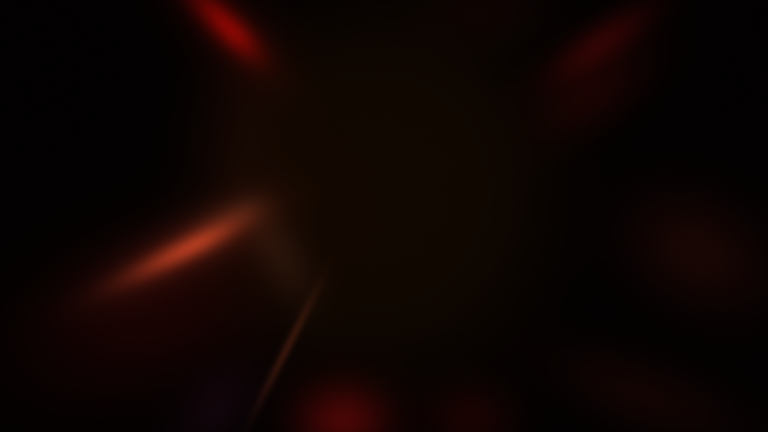
A WebGL 2 fragment shader for this background:

```glsl
#version 300 es
precision highp float;

uniform vec2 u_resolution;
out vec4 fragColor;

// Colours
const vec3 BASE = vec3(0.010, 0.003, 0.003);
const vec3 HAZE_BROWN = vec3(0.058, 0.027, 0.000);
const vec3 SMOKE = vec3(0.075, 0.045, 0.030);
const vec3 EMBER = vec3(0.430, 0.160, 0.085);
const vec3 EMBER_HALO = vec3(0.170, 0.050, 0.030);
const vec3 SCARLET = vec3(0.400, 0.010, 0.000);
const vec3 CRIMSON = vec3(0.260, 0.018, 0.018);
const vec3 MAROON = vec3(0.085, 0.009, 0.006);
const vec3 RUST = vec3(0.085, 0.020, 0.012);
const vec3 COPPER = vec3(0.160, 0.065, 0.035);
const vec3 PLUM = vec3(0.045, 0.014, 0.035);

// Centres, in canvas heights from the lower left
const vec2 HAZE_AT = vec2(0.88, 0.56);
const vec2 EMBER_AT = vec2(0.445, 0.430);
const vec2 SCARLET_AT = vec2(0.535, 0.930);
const vec2 COPPER_AT = vec2(0.665, 0.195);
const vec2 CRIMSON_AT = vec2(0.794, 0.025);
const vec2 UPPER_RIGHT_AT = vec2(1.390, 0.900);

// Tilts in radians
const float EMBER_TILT = 0.46;
const float SCARLET_TILT = -0.78;
const float COPPER_TILT = 1.10;
const float UPPER_RIGHT_TILT = 0.60;

const float GRAIN = 0.0015;

// Soft streak; reach = length behind, length ahead, half width
float streak(vec2 p, vec2 centre, float tilt, vec3 reach) {
    vec2 d = p - centre;
    vec2 axis = vec2(cos(tilt), sin(tilt));
    float along = dot(d, axis);
    float across = dot(d, vec2(-axis.y, axis.x));
    vec2 q = vec2(along / (along < 0.0 ? reach.x : reach.y), across / reach.z);
    return exp(-dot(q, q));
}

float glow(vec2 p, vec2 centre, vec2 radius) {
    vec2 q = (p - centre) / radius;
    return exp(-dot(q, q));
}

float hash(vec2 p) {
    return fract(sin(dot(p, vec2(12.99, 78.23))) * 43758.5);
}

void main() {
    vec2 p = gl_FragCoord.xy / u_resolution.y;
    p.x *= 1.77778 * u_resolution.y / u_resolution.x;
    vec3 colour = BASE;

    // Flat brown haze in the middle, with smoke on its left rim
    vec2 h = (p - HAZE_AT) / vec2(0.40, 0.43);
    float haze = dot(h, h);
    colour += HAZE_BROWN * exp(-haze * haze);
    colour += SMOKE * streak(p, vec2(0.645, 0.415), -1.05, vec3(0.11, 0.13, 0.055));
    colour += RUST * 0.45 * glow(p, vec2(0.55, 0.68), vec2(0.10, 0.24));

    // Ember streak, its halo and the red shade beneath
    colour += EMBER * streak(p, EMBER_AT, EMBER_TILT, vec3(0.16, 0.115, 0.028));
    colour += EMBER_HALO * streak(p, EMBER_AT + vec2(0.01), EMBER_TILT, vec3(0.23, 0.17, 0.065));
    colour += SMOKE * streak(p, vec2(0.55, 0.51), 0.40, vec3(0.10, 0.06, 0.030));
    colour += MAROON * streak(p, vec2(0.36, 0.28), 0.35, vec3(0.30, 0.25, 0.17));

    // Scarlet streak at the upper left
    colour += SCARLET * streak(p, SCARLET_AT, SCARLET_TILT, vec3(0.13, 0.085, 0.035));
    colour += MAROON * streak(p, SCARLET_AT, SCARLET_TILT, vec3(0.19, 0.17, 0.08));

    // Thin copper ray with a plum shade beside it
    colour += COPPER * streak(p, COPPER_AT, COPPER_TILT, vec3(0.15, 0.13, 0.011));
    colour += PLUM * streak(p, vec2(0.50, 0.05), 0.9, vec3(0.12, 0.12, 0.07));

    // Round glows along the lower edge
    colour += CRIMSON * glow(p, CRIMSON_AT, vec2(0.105, 0.085));
    colour += MAROON * glow(p, vec2(1.09, 0.03), vec2(0.10, 0.08));
    colour += RUST * 0.7 * streak(p, vec2(1.48, 0.09), -0.35, vec3(0.20, 0.24, 0.08));

    // Twin red streaks at the upper right, faint light along the top
    colour += CRIMSON * 0.62 * streak(p, UPPER_RIGHT_AT, UPPER_RIGHT_TILT, vec3(0.13, 0.14, 0.045));
    colour += MAROON * streak(p, vec2(1.37, 0.78), UPPER_RIGHT_TILT, vec3(0.13, 0.16, 0.07));
    colour += RUST * 0.4 * glow(p, vec2(1.14, 0.98), vec2(0.15, 0.08));

    // Rust patch at the right
    colour += RUST * streak(p, vec2(1.61, 0.42), -0.5, vec3(0.16, 0.18, 0.12));

    // Light grain keeps the dark gradients from banding
    colour += GRAIN * (hash(floor(p * 288.0)) - 0.5);
    fragColor = vec4(clamp(colour, 0.0, 1.0), 1.0);
}
```
